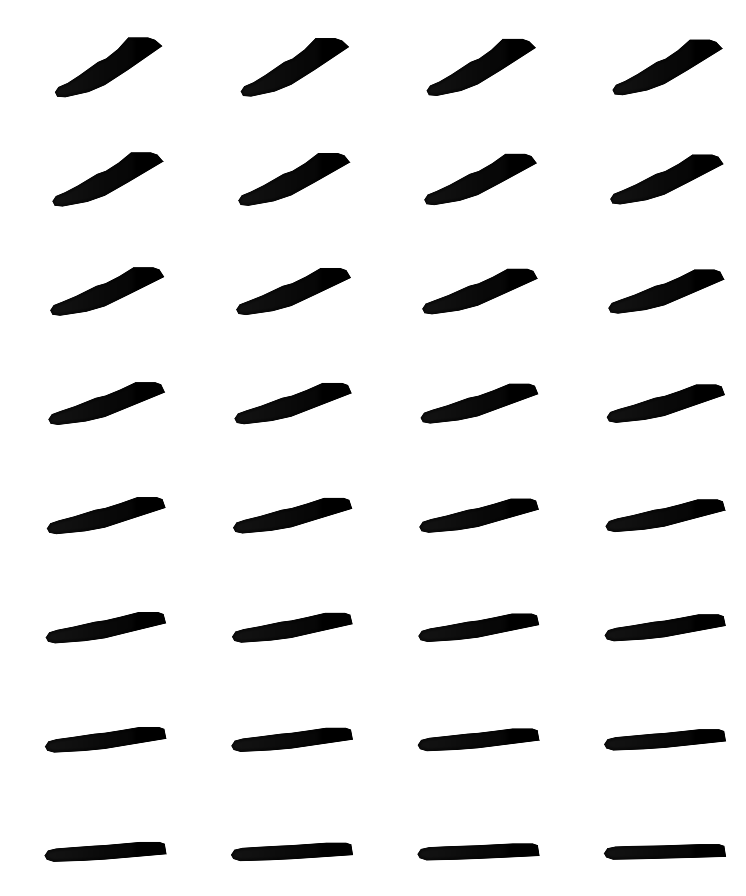
Reproduce this pattern procedurally as a Shadertoy shader.

```glsl
// Draws a 4 by 8 sheet of dark tapered blades that tilt from steep to level, frame by frame.

const int CORNERS = 16;

// Outline of the blade in its two extreme poses, clockwise from the rounded left end
const vec2 STEEP[CORNERS] = vec2[](
    vec2(-43.0, -20.0), vec2(-40.0, -15.5), vec2(-32.0, -12.0), vec2(-22.0, -5.5),
    vec2(-6.0, 6.0), vec2(1.0, 9.0), vec2(11.0, 17.0), vec2(20.0, 27.0),
    vec2(37.0, 27.0), vec2(43.0, 25.0), vec2(49.5, 19.5), vec2(20.0, -1.0),
    vec2(0.0, -14.0), vec2(-14.0, -20.0), vec2(-34.0, -24.5), vec2(-41.0, -24.0));
const vec2 LEVEL[CORNERS] = vec2[](
    vec2(-52.0, -0.5), vec2(-49.0, 4.0), vec2(-42.0, 5.5), vec2(-28.0, 6.0),
    vec2(-9.0, 6.3), vec2(0.0, 6.5), vec2(14.0, 7.0), vec2(30.0, 7.5),
    vec2(47.0, 7.5), vec2(51.5, 6.0), vec2(53.0, -3.5), vec2(20.0, -4.5),
    vec2(0.0, -5.0), vec2(-18.0, -5.5), vec2(-44.0, -6.0), vec2(-50.0, -4.0));

// Height follows the tilt; foreshortening follows its square
vec2 corner(int i, float tilt) {
    return mix(LEVEL[i], STEEP[i], vec2(tilt * tilt, tilt));
}

// Signed distance to the blended outline
float bladeDistance(vec2 p, float tilt) {
    vec2 previous = corner(CORNERS - 1, tilt);
    float nearest = 1e9;
    float side = 1.0;
    for (int i = 0; i < CORNERS; i++) {
        vec2 current = corner(i, tilt);
        vec2 edge = previous - current;
        vec2 toPoint = p - current;
        vec2 gap = toPoint - edge * clamp(dot(toPoint, edge) / dot(edge, edge), 0.0, 1.0);
        nearest = min(nearest, dot(gap, gap));
        bvec3 crossing = bvec3(p.y >= current.y, p.y < previous.y,
                               edge.x * toPoint.y > edge.y * toPoint.x);
        if (all(crossing) || all(not(crossing))) side = -side;
        previous = current;
    }
    return side * sqrt(nearest);
}

void mainImage(out vec4 fragColor, in vec2 fragCoord) {
    // Cells of 160 by 96 units, counted from the top left
    vec2 sheet = fragCoord / iResolution.xy * vec2(640.0, 768.0);
    vec2 cellSize = vec2(160.0, 96.0);
    vec2 cell = floor(sheet / cellSize);
    vec2 p = mod(sheet, cellSize) - vec2(90.0, 37.0);

    float frame = (7.0 - cell.y) * 4.0 + cell.x;
    float tilt = 1.0 - frame / 31.0;
    float d = bladeDistance(p, tilt);

    // Faint sheen that fades toward the black cap and the rim
    float sheen = mix(0.07, 0.025, smoothstep(-50.0, 25.0, p.x));
    sheen *= 1.0 - smoothstep(20.0, 28.0, p.x);
    sheen *= mix(0.5, 1.0, smoothstep(0.0, 4.0, -d));

    float pixel = 768.0 / iResolution.y;
    float coverage = smoothstep(0.5 * pixel, -0.5 * pixel, d);
    fragColor = vec4(mix(vec3(1.0), vec3(sheen), coverage), 1.0);
}
```
